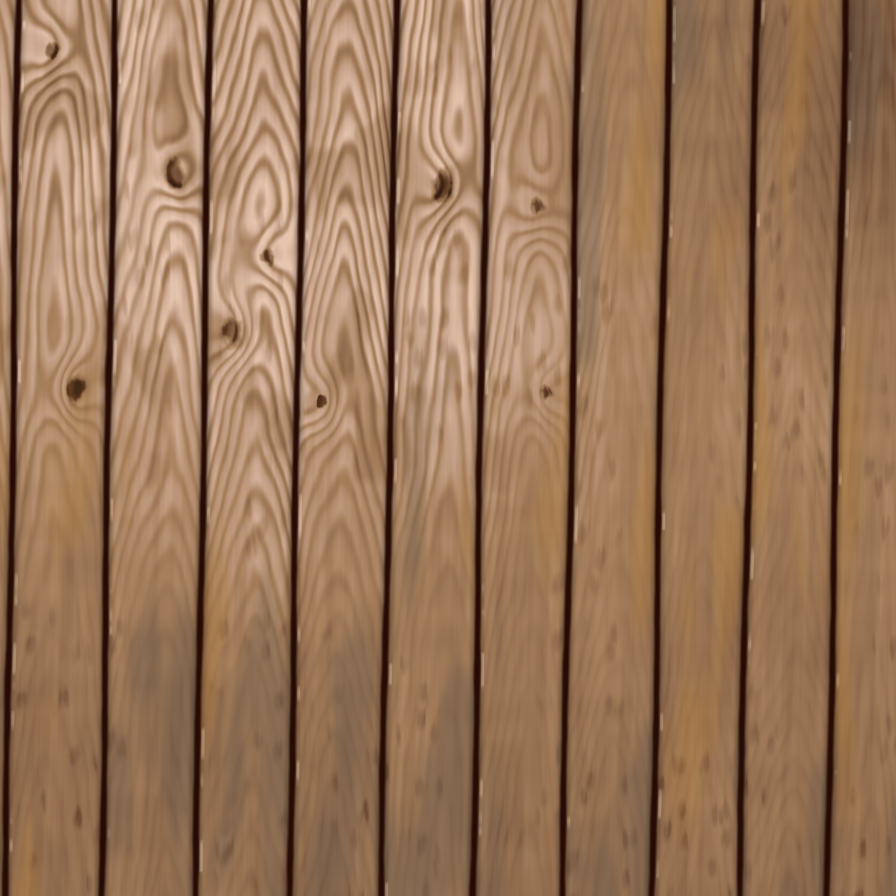
Write a Shadertoy shader that draws this texture.

```glsl
// Weathered vertical wooden boards with dark gaps, arched grain, knots and a glossy upper left.

const float PITCH = 0.1083;        // width of the leftmost board
const float FIRST_GAP = 0.0208;    // first gap, measured along the top edge
const float NARROWING = 0.0066;    // boards get narrower to the right
const vec2  LEAN = vec2(0.0145, 0.007); // gap drift toward the bottom, and its growth with x
const float GAP_HALF = 0.0033;
const float GAP_SOFT = 0.0022;
const float RING_DENSITY = 9.0;    // growth rings across half a board
const float GRAIN_CONTRAST = 1.05;
const float KNOTTY_BOARDS = 5.5;   // knots occur left of this board
const int   KNOTS_PER_BOARD = 2;

const vec3 GAP_COLOR = vec3(0.15, 0.04, 0.01);
const vec3 AMBER = vec3(0.72, 0.50, 0.22);
const vec3 GREY_STAIN = vec3(0.40, 0.34, 0.29);
const vec3 WOOD[5] = vec3[5](
    vec3(0.35, 0.21, 0.12), vec3(0.54, 0.40, 0.29), vec3(0.65, 0.50, 0.36),
    vec3(0.76, 0.62, 0.52), vec3(0.90, 0.77, 0.68));

float hash(vec2 p) {
    vec3 q = fract(p.xyx * vec3(0.1031, 0.1030, 0.0973));
    q += dot(q, q.yzx + 33.33);
    return fract((q.x + q.y) * q.z);
}

// Layered, rotated sines, roughly -1 to 1
float waves(vec2 p) {
    float sum = 0.0, amp = 0.5;
    for (int i = 0; i < 4; i++) {
        p = mat2(0.8, -0.6, 0.6, 0.8) * p * 1.7 + 1.3;
        sum += amp * sin(p.x + 1.7 * sin(p.y));
        amp *= 0.6;
    }
    return sum;
}

// Cellular noise: distance to the nearest scattered point
float cells(vec2 p) {
    vec2 id = floor(p);
    float nearest = 2.0;
    for (int j = -1; j <= 1; j++)
        for (int i = -1; i <= 1; i++) {
            vec2 c = id + vec2(i, j);
            nearest = min(nearest, length(c + vec2(hash(c), hash(c + 41.7)) - p));
        }
    return nearest;
}

// Wood color from deep shade (0) to shine (4)
vec3 woodTone(float t) {
    vec3 col = WOOD[0] * (1.0 + 0.4 * min(t, 0.0));
    for (int i = 1; i < 5; i++)
        col = mix(col, WOOD[i], clamp(t - float(i - 1), 0.0, 1.0));
    return col;
}

void mainImage(out vec4 fragColor, in vec2 fragCoord) {
    vec2 p = fragCoord / iResolution.xy;

    // Board index and position across the board
    float topX = p.x + (1.0 - p.y) * (LEAN.x + LEAN.y * p.x);
    float s = (topX - FIRST_GAP) / PITCH;
    s += NARROWING * s * s + 0.012 * sin(p.y * 9.0 + p.x * 30.0);
    float board = floor(s);
    float v = s - board - 0.5;
    float seed = hash(vec2(board + 3.0, 7.0));
    float seed2 = hash(vec2(board + 3.0, 19.0));
    vec2 q = vec2(v, p.y + board * 5.3);

    // Glossy area with a ragged limit that differs per board
    float limit = p.y + 0.16 * (seed - 0.5) + 0.07 * waves(q * vec2(2.5, 4.0));
    float gloss = smoothstep(0.26, 0.66, limit) * (1.0 - smoothstep(0.46, 0.72, p.x));

    // Growth rings: nested arches, bent around knots
    float axis = v - 0.4 * (seed2 - 0.5);
    float rings = RING_DENSITY * sqrt(axis * axis + 0.012) + p.y * mix(7.0, 19.0, seed);
    rings += 0.8 * waves(q * vec2(1.3, 4.0)) + 0.16 * waves(q * vec2(4.0, 14.0));
    float core = 0.0;
    for (int i = 0; i < KNOTS_PER_BOARD; i++) {
        vec2 key = vec2(board + 11.0, float(i) * 13.0 + 5.0);
        float present = step(0.4, hash(key)) * step(board, KNOTTY_BOARDS);
        vec2 center = vec2(0.55 * (hash(key + 2.0) - 0.5), 0.5 + 0.45 * hash(key + 4.0));
        vec2 r = vec2(v - center.x, (p.y - center.y) / PITCH * 0.75);
        float size = mix(0.06, 0.15, hash(key + 6.0));
        rings += present * 3.0 * exp(-dot(r, r) * 14.0);
        float edge = length(r) + 0.035 * waves(r * 9.0 + board);
        core = max(core, present * (1.0 - smoothstep(size * 0.4, size, edge)));
    }
    float stripe = sin(6.2832 * rings) + 0.25 * sin(12.5664 * rings + 1.0);
    stripe *= 1.0 - smoothstep(0.3, 0.8, fwidth(rings));

    // Broad light, then grain, fibres, wear and marks
    float fibre = waves(q * vec2(11.0, 6.0));
    float patchy = waves(q * vec2(1.6, 5.0) + 8.0);
    float t = 1.3 + 0.85 * smoothstep(0.08, 0.65, p.y) + 0.75 * gloss;
    t -= 1.25 * smoothstep(0.55, 1.0, p.x) * smoothstep(0.3, 1.0, p.y);
    t += 0.35 * (seed2 - 0.5);
    float clarity = 0.6 + 0.4 * smoothstep(-0.5, 0.4, waves(q * vec2(2.0, 3.0) + 4.0));
    t += stripe * GRAIN_CONTRAST * mix(0.13, 0.85, gloss) * clarity;
    t += 0.28 * fibre + 0.3 * patchy;
    t -= 0.75 * gloss * smoothstep(0.25, 0.7, waves(q * vec2(2.0, 9.0) + 2.0));
    t += 0.1 * waves(vec2(p.x * 9.0, p.y * 38.0));
    float spots = 1.0 - smoothstep(0.08, 0.3, cells(q * vec2(4.0, 17.0) + fibre * 0.15));
    t -= 0.65 * spots * smoothstep(0.0, 0.5, patchy);
    t -= 2.6 * core;
    vec3 col = woodTone(t);

    // Amber and grey stains on the duller wood
    float stain = waves(q * vec2(1.4, 3.0) + 21.0);
    col = mix(col, AMBER, 0.3 * (1.0 - gloss) * smoothstep(0.3, 0.8, stain));
    col = mix(col, GREY_STAIN, 0.4 * (1.0 - gloss) * smoothstep(0.3, 0.8, -stain));

    // Rounded board edges, pale chips and dark gaps
    float gapDist = (0.5 - abs(v)) * PITCH / (1.0 + 2.0 * NARROWING * max(s, 0.0));
    float wear = waves(vec2(board * 3.7, p.y * 22.0));
    float chips = smoothstep(0.35, 0.7, wear) * step(v, 0.0);
    col *= mix(0.72, 1.0, smoothstep(0.002, 0.011, gapDist));
    col += 0.16 * chips * (1.0 - smoothstep(0.001, 0.003, abs(gapDist - 0.006)));
    float soft = max(GAP_SOFT, 1.0 / iResolution.y);
    float halfWidth = GAP_HALF + 0.0006 * wear;
    float gap = 1.0 - smoothstep(halfWidth - soft, halfWidth + soft, gapDist);
    col = mix(col, GAP_COLOR, gap);

    fragColor = vec4(clamp(col, 0.0, 1.0), 1.0);
}
```
